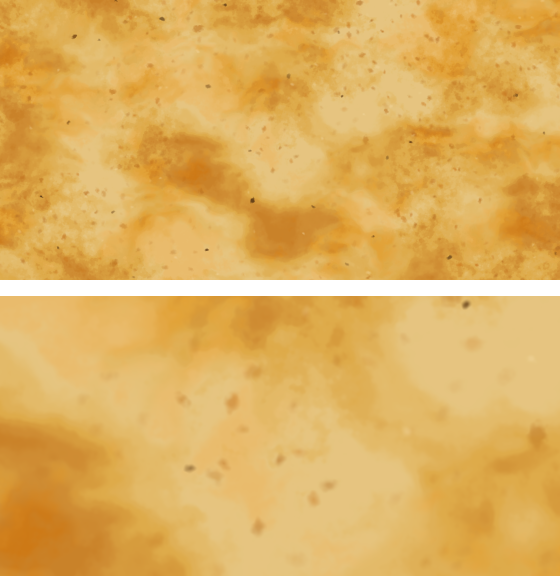
Top: the whole. Bottom: its middle third, enlarged.
Write a Shadertoy shader that draws this texture.

```glsl
vec3 hash3(vec2 cell) {
    vec3 q = fract(cell.xyx * vec3(0.1031, 0.1030, 0.0973));
    q += dot(q, q.yxz + 33.33);
    return fract((q.xxy + q.yzz) * q.zyx);
}

float noise(vec2 p) {
    vec2 i = floor(p), f = fract(p);
    f = f * f * f * (f * (f * 6.0 - 15.0) + 10.0);
    float low = mix(hash3(i).x, hash3(i + vec2(1, 0)).x, f.x);
    float high = mix(hash3(i + vec2(0, 1)).x, hash3(i + vec2(1, 1)).x, f.x);
    return mix(low, high, f.y);
}

// Centred fractal noise, each octave turned to hide the lattice
float cloud(vec2 p, int octaves, float gain) {
    float sum = 0.0, weight = 1.0;
    for (int i = 0; i < octaves; i++) {
        sum += weight * (noise(p) - 0.5);
        p = mat2(1.75, 1.05, -1.05, 1.75) * p + 17.3;
        weight *= gain;
    }
    return sum;
}

// Scattered soft irregular spots: x is coverage, y is a random shade
vec2 spots(vec2 p, float density, float chance, float size, float blur) {
    vec2 g = p * density, base = floor(g);
    vec2 result = vec2(0.0);
    for (int y = -1; y <= 1; y++)
    for (int x = -1; x <= 1; x++) {
        vec2 cell = base + vec2(x, y);
        vec3 place = hash3(cell + density * 3.0);
        vec3 look = hash3(cell + 71.0);
        float radius = size * mix(0.5, 1.2, look.x * look.x);
        vec2 d = (g - cell - place.xy) / density;
        float angle = look.y * 6.28;
        d = mat2(cos(angle), sin(angle), -sin(angle), cos(angle)) * d;
        float dist = length(d * vec2(0.85, 1.2)) + size * 0.6 * (noise(p * 150.0) - 0.5);
        float cover = 1.0 - smoothstep(radius - blur, radius + blur, dist);
        cover *= step(place.z, chance) * mix(0.4, 1.0, look.z);
        if (cover > result.x) result = vec2(cover, look.y);
    }
    return result;
}

// Toasted ochre through gold to pale cream
vec3 crust(float tone) {
    vec3 c = mix(vec3(0.79, 0.51, 0.16), vec3(0.81, 0.55, 0.20), smoothstep(-0.55, -0.36, tone));
    c = mix(c, vec3(0.84, 0.61, 0.24), smoothstep(-0.36, -0.19, tone));
    c = mix(c, vec3(0.87, 0.67, 0.29), smoothstep(-0.19, -0.06, tone));
    c = mix(c, vec3(0.875, 0.69, 0.34), smoothstep(-0.06, 0.06, tone));
    c = mix(c, vec3(0.89, 0.73, 0.41), smoothstep(0.06, 0.20, tone));
    return mix(c, vec3(0.90, 0.77, 0.50), smoothstep(0.20, 0.42, tone));
}

void mainImage(out vec4 fragColor, in vec2 fragCoord) {
    vec2 p = fragCoord / iResolution.y;

    // Broad blotches, a little wider than tall
    vec2 warp = vec2(cloud(p * 5.0 + 3.0, 3, 0.5), cloud(p * 5.0 + 40.0, 3, 0.5));
    vec2 q = p + 0.09 * warp;
    float tone = 0.95 * cloud(q * vec2(3.0, 4.8) + 8.0, 4, 0.58);

    // Crumbly grain, stronger in some regions
    float rough = smoothstep(-0.2, 0.25, cloud(p * 4.0 + 90.0, 2, 0.5));
    float grain = cloud(p * 42.0 + 5.0, 3, 0.6);
    tone += grain * mix(0.09, 0.27, rough);
    vec3 color = crust(tone);

    // Warm orange staining
    float stain = smoothstep(0.05, 0.5, cloud(q * vec2(4.5, 6.0) + 60.0, 4, 0.6) + 0.3 * grain);
    color += stain * vec3(0.015, -0.035, -0.075);

    // Orange flecks gathered in rough regions
    vec2 fleck = spots(p, 22.0, 0.42, 0.008, 0.006);
    vec3 fleckColor = mix(vec3(0.80, 0.46, 0.10), vec3(0.68, 0.41, 0.13), fleck.y);
    color = mix(color, fleckColor, fleck.x * mix(0.2, 0.65, rough));
    vec2 crumb = spots(p + 5.0, 9.0, 0.16, 0.012, 0.006);
    color = mix(color, vec3(0.72, 0.42, 0.10), crumb.x * 0.65);

    // Pale glints
    vec2 glint = spots(p + 9.0, 16.0, 0.10, 0.006, 0.005);
    color = mix(color, vec3(0.95, 0.84, 0.62), glint.x * 0.5);

    // Dark pepper specks
    vec2 pepper = spots(p + 13.0, 9.0, 0.20, 0.0075, 0.004);
    color = mix(color, mix(vec3(0.28, 0.17, 0.07), vec3(0.48, 0.29, 0.08), pepper.y), pepper.x * 0.9);

    fragColor = vec4(color, 1.0);
}
```
